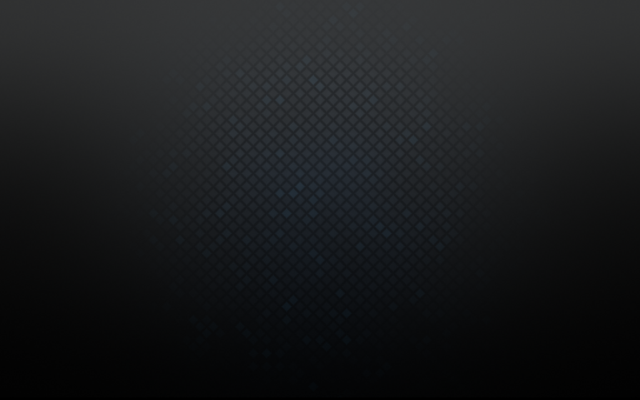
Give the GLSL for this background, as a WebGL 2 fragment shader.

```glsl
#version 300 es
precision highp float;
// A dark quilted wall: a grey vertical gradient with dimmed sides and a soft
// blue glow in the middle. The glow reveals a lattice of small diamonds, tinted
// by cell hashes and gradient noise, with grooves and a faint diagonal weave.

uniform vec2 u_resolution;
out vec4 outColor;

float hash(vec2 p) {
  vec3 q = fract(p.xyx * vec3(0.1031, 0.1030, 0.0973));
  q += dot(q, q.yzx + 33.33);
  return fract((q.x + q.y) * q.z);
}

vec2 gradientAt(vec2 cell) {
  float angle = 6.2832 * hash(cell);
  return vec2(cos(angle), sin(angle));
}

float gradientNoise(vec2 p) {
  vec2 i = floor(p), f = fract(p);
  vec2 w = f * f * f * (f * (f * 6.0 - 15.0) + 10.0);
  vec2 e = vec2(1.0, 0.0);
  float low = mix(dot(gradientAt(i), f),
                  dot(gradientAt(i + e.xy), f - e.xy), w.x);
  float high = mix(dot(gradientAt(i + e.yx), f - e.yx),
                   dot(gradientAt(i + e.xx), f - e.xx), w.x);
  return mix(low, high, w.y);
}

void main() {
  vec2 uv = gl_FragCoord.xy / u_resolution;
  vec2 p = (gl_FragCoord.xy - 0.5 * u_resolution) / u_resolution.y;

  // Grey wall, lit from above and dimmed toward the lower sides
  float light = mix(0.012, 0.215, smoothstep(-0.05, 1.05, uv.y));
  float side = smoothstep(0.2, 0.85, abs(p.x));
  light *= 1.0 - side * mix(0.45, 0.1, smoothstep(0.4, 1.0, uv.y));
  vec3 color = light * vec3(0.98, 1.0, 1.01);

  // Blue glow, ragged at its rim
  float cloud = gradientNoise(p * 7.0 + 20.0);
  vec2 offset = (p - vec2(0.01, 0.0)) / vec2(0.34, 0.36);
  float glow = exp(-dot(offset, offset)) * (1.0 + 0.35 * cloud);
  color += glow * vec3(0.006, 0.024, 0.046);

  // Diamond lattice: thirty rows of unit cells on the diagonals
  vec2 grid = p * 30.0;
  vec2 diagonal = vec2(grid.x + grid.y, grid.x - grid.y);
  vec2 cell = floor(diagonal);
  vec2 toEdge = 0.5 - abs(fract(diagonal) - 0.5);
  float pixel = 30.0 / u_resolution.y;
  float tile = smoothstep(0.02, 0.16 + pixel, min(toEdge.x, toEdge.y));
  float reveal = smoothstep(0.04, 0.65, glow);
  color *= 1.0 + reveal * (0.28 * tile - 0.2);

  // Uneven tint, with a few brighter diamonds in drifting patches
  float tint = hash(cell + 71.0);
  float patches = smoothstep(-0.3, 0.5, gradientNoise(cell * 0.23 + 5.0));
  float spark = smoothstep(0.55, 1.0, tint) * patches;
  float rim = smoothstep(0.02, 0.35, glow);
  color += tile * rim * (spark * vec3(0.004, 0.024, 0.036)
                       + (tint - 0.5) * vec3(0.003, 0.005, 0.007));

  // Fine weave inside the diamonds, faded when too small to resolve
  float weave = sin(diagonal.x * 37.7) * sin(diagonal.y * 37.7);
  float detail = 1.0 - smoothstep(0.04, 0.12, pixel);
  color *= 1.0 + 0.06 * weave * detail * reveal;

  // Thin black base line and faint grain against banding
  color *= smoothstep(0.004, 0.009, uv.y);
  color += (hash(floor(uv * vec2(512.0, 320.0))) - 0.5) * 0.004;
  outColor = vec4(max(color, 0.0), 1.0);
}
```
